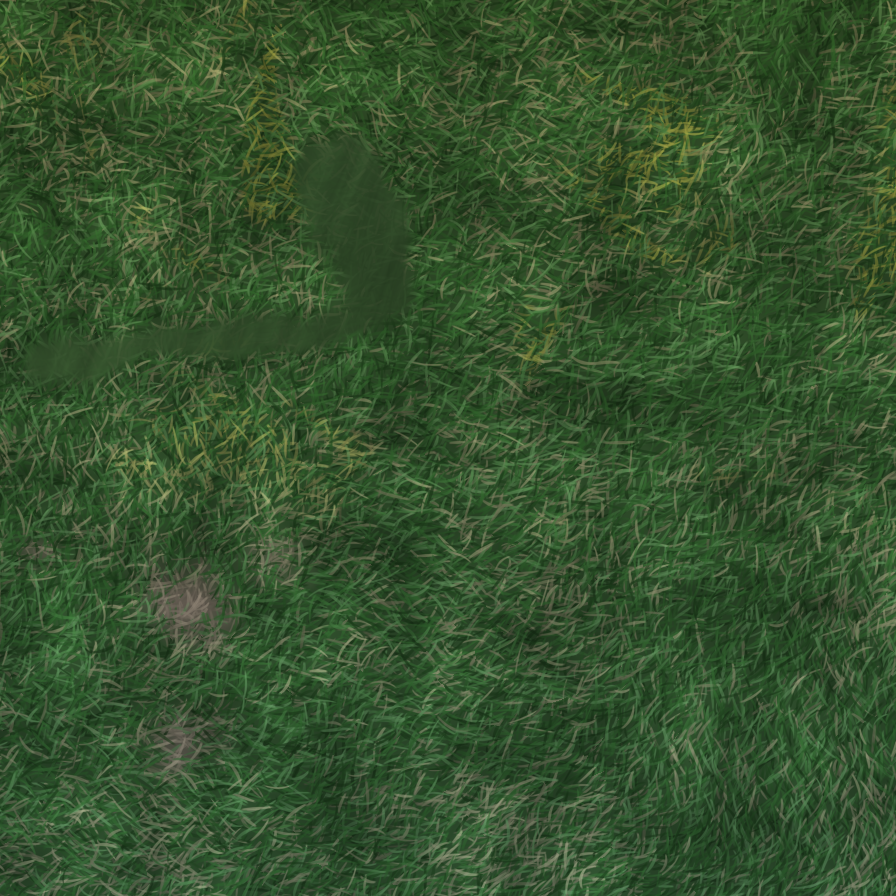
Reproduce this texture procedurally as a Shadertoy shader.

```glsl
// Shaded lawn: short tangled grass blades with dry straw, bare soil and soft smeared patches.

#define LAYERS 12
#define BLADE_WIDTH 0.0013
#define BLADE_OPACITY 0.62
#define STRAW_SHARE 0.19
#define CLUMP_CONTRAST 0.24
#define SHADE vec3(0.08, 0.17, 0.07)
#define LUSH  vec3(0.17, 0.34, 0.15)
#define PALE  vec3(0.32, 0.47, 0.29)
#define STRAW vec3(0.46, 0.46, 0.34)
#define SOIL  vec3(0.44, 0.40, 0.34)
#define THATCH vec3(0.16, 0.26, 0.14)
#define SMEAR vec3(0.19, 0.29, 0.16)

vec4 hash4(vec2 p) {
    vec4 h = fract(p.xyxy * vec4(0.1031, 0.1030, 0.0973, 0.1099));
    h += dot(h, h.wzxy + 33.33);
    return fract((h.xxyz + h.yzzw) * h.zywx);
}

// Layered, folded sines: smooth irregular patches, roughly -0.7 to 0.7
float waves(vec2 p) {
    float sum = 0.0, amp = 0.5;
    for (int i = 0; i < 5; i++) {
        p = mat2(0.8, -0.6, 0.6, 0.8) * p * 1.6 + 1.3;
        p += 0.6 * sin(p.yx * 1.1);
        sum += amp * sin(p.x) * sin(p.y);
        amp *= 0.66;
    }
    return sum;
}

float capsule(vec2 p, vec2 a, vec2 b, float radius) {
    vec2 ab = b - a;
    float t = clamp(dot(p - a, ab) / dot(ab, ab), 0.0, 1.0);
    return length(p - a - ab * t) - radius;
}

// Worn spots: centre and radius
float soilMask(vec2 uv) {
    vec3 spots[4] = vec3[4](vec3(0.21, 0.33, 0.065), vec3(0.21, 0.18, 0.05),
                            vec3(0.05, 0.39, 0.03), vec3(0.31, 0.37, 0.04));
    vec2 p = uv + 0.025 * vec2(waves(uv * 15.0), waves(uv * 15.0 + 7.0));
    float mask = 0.0;
    for (int i = 0; i < 4; i++) {
        float fall = 1.0 - smoothstep(0.1, 1.3, length(p - spots[i].xy) / spots[i].z);
        mask = max(mask, fall * (1.0 - 0.17 * float(i)));
    }
    return mask;
}

// Blurred areas: one broad leaning patch and a thin band
float smearMask(vec2 uv) {
    vec2 p = uv + 0.02 * waves(uv * 12.0);
    float d = min(capsule(p, vec2(0.375, 0.81), vec2(0.42, 0.68), 0.042),
                  capsule(p, vec2(0.40, 0.645), vec2(0.04, 0.59), 0.02));
    return 1.0 - smoothstep(-0.012, 0.012, d);
}

// One layer of tapered, curved blades scattered on a jittered grid
vec3 addBlades(vec3 col, vec2 uv, float layer, float flow, float spread, float dry, vec3 dryTint) {
    float cells = 38.0 + mod(layer * 7.0, 23.0);
    vec2 q = uv * cells + layer * vec2(17.37, 41.71);
    float soft = max(0.0011, 0.7 / iResolution.y);
    float depth = layer / float(LAYERS - 1);

    for (int j = -1; j <= 1; j++)
    for (int i = -1; i <= 1; i++) {
        vec2 id = floor(q) + vec2(i, j);
        vec4 place = hash4(id + layer * 61.0);
        vec4 look = hash4(id + layer * 37.0 + 211.0);
        float angle = flow + (place.z - 0.5) * spread;
        vec2 dir = vec2(cos(angle), sin(angle));
        vec2 d = q - id - place.xy;

        float halfLength = mix(0.45, 0.93, place.w);
        float along = dot(d, dir) / halfLength;
        float bend = (look.x - 0.5) * 0.35;
        float across = abs(dot(d, vec2(-dir.y, dir.x)) + bend * (along * along - 0.4)) / cells;
        float halfWidth = BLADE_WIDTH * mix(0.6, 1.4, look.y) * (1.0 - 0.5 * abs(along));
        float cover = 1.0 - smoothstep(halfWidth - soft * 0.6, halfWidth + soft, across);
        cover *= 1.0 - smoothstep(0.7, 1.0, abs(along));

        vec3 tint = mix(SHADE, LUSH, smoothstep(0.0, 0.5, look.z));
        tint = mix(tint, PALE, smoothstep(0.55, 1.0, look.z));
        tint = mix(tint, dryTint * mix(0.75, 1.2, look.z), step(look.w, dry));
        tint *= mix(0.86, 1.12, depth) * (1.0 + 0.12 * along);
        col = mix(col, tint, cover * BLADE_OPACITY);
    }
    return col;
}

void mainImage(out vec4 fragColor, in vec2 fragCoord) {
    vec2 uv = fragCoord / iResolution.y;
    float soil = soilMask(uv);

    // Lie of the grass: tangled at the upper left, combed at the lower right
    float flow = 0.6 + 1.1 * waves(uv * 2.5 + 4.0);
    float spread = mix(1.6, 2.9, clamp(0.5 + 0.5 * (uv.y - uv.x), 0.0, 1.0));

    // Straw gathers in patches, some of them yellow
    float patches = waves(uv * 7.0 + 2.0);
    float dry = clamp(STRAW_SHARE + 0.3 * patches, 0.04, 0.6);
    float yellow = smoothstep(0.25, 0.55, patches) * smoothstep(0.35, 0.6, uv.y);
    vec3 dryTint = mix(STRAW, vec3(0.48, 0.50, 0.22), yellow);
    dryTint = mix(dryTint, SOIL, soil);
    dry = mix(dry, 0.85, soil);

    vec3 col = mix(THATCH, SOIL * 0.85, soil);
    for (int i = 0; i < LAYERS; i++)
        col = addBlades(col, uv, float(i), flow, spread, dry, dryTint);

    // Clumps of light and shadow, cooler towards the bottom
    col *= 1.0 + CLUMP_CONTRAST * waves(uv * 13.0 + 9.0);
    col *= mix(vec3(0.96, 1.0, 1.10), vec3(1.04, 1.0, 0.92), clamp(uv.y, 0.0, 1.0));

    // Soft patches with faint slanted streaks
    vec2 grain = mat2(0.94, 0.34, -0.34, 0.94) * uv;
    float streak = waves(grain * vec2(60.0, 7.0));
    vec3 smear = SMEAR * (1.0 + 0.13 * streak + 0.15 * waves(uv * 6.0));
    col = mix(col, smear, 0.88 * smearMask(uv));

    fragColor = vec4(col, 1.0);
}
```
